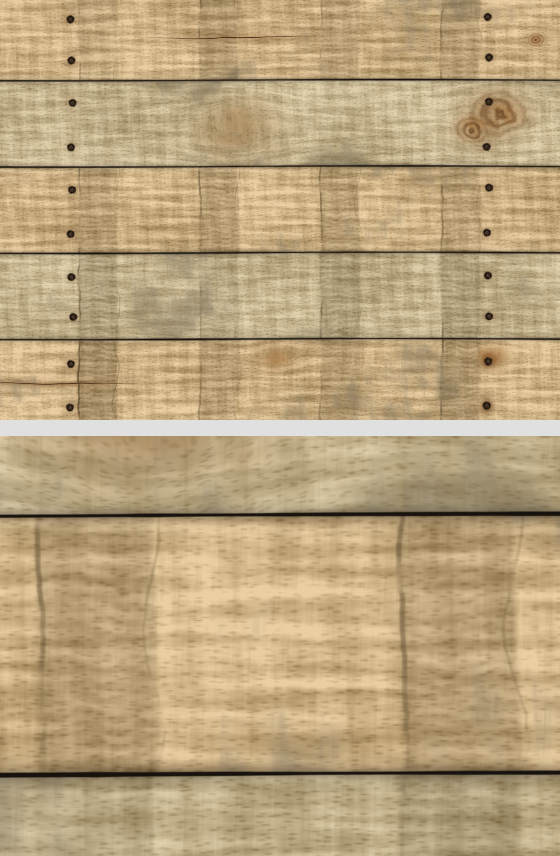
Top: the whole. Bottom: its middle third, enlarged.
This texture is drawn by a Shadertoy shader. Its source:

```glsl
float hash(vec2 p) {
    return fract(sin(dot(p, vec2(127.1, 311.7))) * 43758.5);
}

// Layered, rotated sines, roughly -1 to 1
float waves(vec2 p) {
    float sum = 0.0, amp = 0.5;
    for (int i = 0; i < 5; i++) {
        sum += amp * sin(p.x + 1.7 * sin(p.y));
        p = mat2(1.2, 1.5, -1.5, 1.2) * p + 3.7;
        amp *= 0.62;
    }
    return sum;
}

// Cellular noise: distance to the nearest scattered point
float cells(vec2 p) {
    vec2 base = floor(p);
    float nearest = 2.0;
    for (int j = -1; j <= 1; j++)
        for (int i = -1; i <= 1; i++) {
            vec2 c = base + vec2(i, j);
            nearest = min(nearest, length(c + vec2(hash(c), hash(c + 41.3)) - p));
        }
    return nearest;
}

const float PLANK = 0.2055;

float plankCoord(float y) {
    return (y + 0.013) / PLANK;
}

void mainImage(out vec4 fragColor, in vec2 fragCoord) {
    vec2 uv = fragCoord / iResolution.xy;
    vec2 p = uv * vec2(4.0 / 3.0, 1.0);
    float pixel = 1.0 / iResolution.y;

    // Five planks with slightly bowed edges
    float h = plankCoord(p.y + 0.0015 * sin(p.x * 4.0 + 1.0));
    float row = floor(h), v = h - row;
    vec2 q = p + row * vec2(7.3, 2.9);
    float warm = 1.0 - mod(row, 2.0);

    // Knots: centre and radius; the grain bends around them
    vec3 knots[6] = vec3[6](
        vec3(1.186, 0.731, 0.030), vec3(1.125, 0.688, 0.018),
        vec3(0.564, 0.696, 0.040), vec3(1.172, 0.150, 0.016),
        vec3(1.276, 0.905, 0.009), vec3(0.660, 0.150, 0.018));
    float bend = 0.0, stain = 0.0, rings = 0.0;
    for (int i = 0; i < 6; i++) {
        vec3 k = knots[i];
        if (floor(plankCoord(k.y)) != row) continue;
        vec2 d = (p - k.xy) * vec2(0.75, 1.0) / k.z;
        d += 0.25 * vec2(waves(p * 35.0), waves(p * 35.0 + 9.0));
        float r = length(d);
        bend -= 0.8 * d.y * k.z * exp(-0.25 * r * r);
        stain += (i == 2 || i == 5 ? 0.55 : 0.85) * exp(-0.45 * r * r);
        if (i < 2 || i == 4)
            rings += exp(-r * r * 0.5) * (0.4 + 0.6 * sin(9.0 * r));
    }

    // Grain, fibres, upright saw marks and pits
    float grainY = q.y + bend + 0.005 * waves(vec2(q.x * 5.0, q.y * 18.0));
    float growth = sin(240.0 * grainY + 2.5 * waves(vec2(q.x * 2.0, q.y * 25.0)));
    float fibre = waves(vec2(q.x * 22.0, grainY * 170.0));
    float saw = waves(vec2(q.x * 150.0, q.y * 14.0));
    float broad = waves(q * vec2(5.0, 12.0));
    float pits = smoothstep(0.35, 0.05, cells(vec2(q.x * 65.0, grainY * 200.0)));
    float tone = 0.82 + 0.24 * fibre + 0.15 * saw + 0.15 * broad
               + (0.04 + 0.08 * warm) * growth - 0.22 * pits;

    // Four pressed bands of wavy fine lines, stronger on some planks
    float k = clamp(round((uv.x - 0.175) / 0.2157), 0.0, 3.0);
    float e = uv.x - 0.175 - 0.2157 * k
            + 0.003 * waves(vec2(p.y * 22.0, k + row * 3.0));
    float strength = row == 3.0 ? 0.08 : 0.35 + 0.65 * hash(vec2(k, row + 5.0));
    float band = strength * smoothstep(0.038, 0.032, abs(e));
    float ripple = sin(480.0 * (p.y + 0.010 * waves(vec2(p.x * 28.0, p.y * 18.0 + k))));
    tone -= band * (0.22 + 0.13 * ripple + 0.15 * broad);
    float scar = smoothstep(0.0025, 0.0005, abs(e + 0.033))
               + 0.5 * smoothstep(0.002, 0.0, abs(e - 0.033 + 0.006 * sin(p.y * 40.0)));
    scar *= strength * smoothstep(-0.4, 0.5, waves(vec2(p.y * 20.0 + k, row)));

    // Colour of the wood, with grey weathering
    vec3 col = mix(vec3(0.51, 0.42, 0.26), vec3(0.86, 0.78, 0.63), clamp(tone, -0.3, 1.12));
    col *= mix(vec3(0.98, 1.0, 1.01), vec3(1.02, 0.985, 0.94), warm);
    float weather = smoothstep(0.35, 1.0, waves(q * vec2(6.0, 9.0) + 4.0) + 0.25 * saw);
    col = mix(col, vec3(0.46, 0.41, 0.32), 0.45 * weather + 0.25 * band);
    stain *= 0.75 + 0.4 * fibre;
    col = mix(col, vec3(0.60, 0.40, 0.20), clamp(stain, 0.0, 0.75));
    col = mix(col, vec3(0.36, 0.22, 0.10), clamp(0.65 * rings, 0.0, 0.7));
    col = mix(col, vec3(0.33, 0.26, 0.16), 0.75 * clamp(scar, 0.0, 1.0));

    // Long splits in the top and bottom planks
    float reach = smoothstep(0.20, 0.0, abs(uv.x - (row == 0.0 ? 0.10 : 0.42)));
    float split = abs((v - 0.5) * PLANK + 0.004 * waves(vec2(p.x * 6.0, row)));
    if (mod(row, 4.0) == 0.0) {
        col = mix(col, vec3(0.50, 0.32, 0.16), 0.5 * reach * exp(-split * 150.0));
        col = mix(col, vec3(0.27, 0.18, 0.10), reach * smoothstep(0.002, 0.0, split));
    }

    // Dark gaps between planks
    float edge = min(v, 1.0 - v) * PLANK;
    float gap = 0.0016 + 0.0006 * waves(vec2(p.x * 7.0, round(h) * 5.0));
    col *= 1.0 - 0.35 * exp(-edge * 220.0);
    col = mix(col, vec3(0.09, 0.07, 0.05), smoothstep(gap + pixel, gap - pixel, edge));

    // Two nails at each end of every plank
    vec2 id = step(vec2(0.5, 0.485), vec2(uv.x, v));
    float jitter = hash(id + row * 3.1) - 0.5;
    vec2 nail = vec2(mix(0.128, 0.871, id.x) * 4.0 / 3.0 + 0.008 * jitter,
                     (mix(0.24, 0.73, id.y) + 0.05 * jitter) * PLANK);
    vec2 d = vec2(p.x, v * PLANK) - nail;
    float r = length(d) + 0.0006 * waves(d * 300.0 + row);
    float rust = row == 0.0 && id.x > 0.5 ? 0.8 : 0.3;
    col = mix(col, vec3(0.42, 0.26, 0.13), rust * exp(-max(r - 0.008, 0.0) * 130.0));
    vec3 head = mix(vec3(0.27, 0.20, 0.14), vec3(0.11, 0.08, 0.06), smoothstep(0.002, 0.008, r));
    head += 0.05 * waves(d * 500.0 + row);
    col = mix(col, head, smoothstep(0.009 + pixel, 0.009 - pixel, r));

    fragColor = vec4(clamp(col, 0.0, 1.0), 1.0);
}
```
